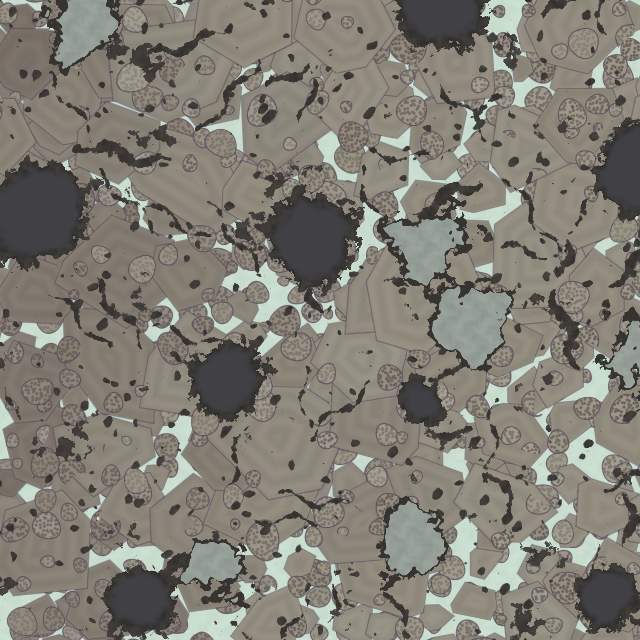
Reproduce this texture procedurally as a WebGL 2 fragment shader.

```glsl
#version 300 es
precision highp float;
// Polished mineral section: angular and speckled grains in a bright binder, with cracks and pores.

uniform vec2 u_resolution;
out vec4 fragColor;

const vec3 BINDER = vec3(0.79, 0.87, 0.81);
const vec3 BEIGE = vec3(0.565, 0.545, 0.49);
const vec3 BROWN = vec3(0.46, 0.42, 0.39);
const vec3 PALE = vec3(0.63, 0.625, 0.585);
const vec3 OUTLINE = vec3(0.34, 0.28, 0.35);
const vec3 CRACK = vec3(0.21, 0.20, 0.19);
const vec3 PORE = vec3(0.25, 0.25, 0.27);
const vec3 RESIN = vec3(0.58, 0.62, 0.59);

const float SOFTNESS = 0.0009;
const float OUTLINE_WIDTH = 0.0016;
const float LARGE_CELLS = 8.0;
const float MEDIUM_CELLS = 14.0;
const float ROUND_CELLS = 21.0;
const float CRACK_CELLS = 8.0;
const float PORE_CELLS = 3.6;
const float SPECKLE_CELLS = 170.0;
const float PIT_CELLS = 34.0;
const float TAU = 6.2831853;

vec4 hash4(vec2 p) {
    vec4 h = fract(p.xyxy * vec4(0.1031, 0.1030, 0.0973, 0.1099));
    h += dot(h, h.wzxy + 33.33);
    return fract((h.xxyz + h.yzzw) * h.zywx);
}

mat2 rotation(float a) {
    return mat2(cos(a), sin(a), -sin(a), cos(a));
}

// Layered, bent sines, roughly in -1..1
float waves(vec2 p) {
    float sum = 0.0, amp = 0.5;
    for (int i = 0; i < 5; i++) {
        sum += amp * sin(p.x + 1.7 * sin(p.y * 0.8 + sum));
        p = rotation(1.1) * p * 1.85 + 2.3;
        amp *= 0.6;
    }
    return sum;
}

// Distance to the nearest scattered point, with that point's random value
vec2 cellular(vec2 p) {
    vec2 best = vec2(9.0, 0.0);
    for (int k = 0; k < 9; k++) {
        vec2 id = floor(p) + vec2(k % 3 - 1, k / 3 - 1);
        vec4 h = hash4(id);
        float d = length(p - id - h.xy);
        if (d < best.x) best = vec2(d, h.z);
    }
    return best;
}

float cover(float d) {
    float s = max(SOFTNESS, 0.7 / u_resolution.y);
    return 1.0 - smoothstep(-s, s, d);
}

// Convex polygon cut by six jittered half planes
float polygon(vec2 q, float r, vec2 id) {
    float d = -9.0;
    for (int k = 0; k < 6; k++) {
        vec4 h = hash4(id + float(k) * vec2(7.3, 3.1));
        float a = (float(k) + 0.6 * (h.x - 0.5)) * TAU / 6.0 + id.x * 2.4 + id.y;
        d = max(d, dot(q, vec2(cos(a), sin(a))) - r * mix(0.68, 1.0, h.y));
    }
    return d;
}

// One layer of scattered grains; size holds the smallest and largest radius in cells
void paintGrains(inout vec3 col, vec2 p, float cells, float chance, vec2 size,
                 bool isRound, float seed, float shade, float speckle) {
    for (int k = 0; k < 9; k++) {
        vec2 id = floor(p * cells) + vec2(k % 3 - 1, k / 3 - 1);
        vec4 h = hash4(id + seed), g = hash4(id + seed + 57.0);
        if (h.w > chance) continue;
        vec2 q = rotation(g.x * TAU) * (p * cells - id - 0.5 - 0.7 * (h.xy - 0.5));
        q.x *= mix(0.8, 1.25, g.y);
        float r = mix(size.x, size.y, h.z);
        float ripple = 0.05 * sin(3.0 * atan(q.y, q.x) + g.z * TAU);
        float d = (isRound ? length(q) - r * (1.0 + ripple) : polygon(q, r, id + seed)) / cells;
        vec3 fill = mix(BEIGE, BROWN, clamp(shade + 0.5 * (g.z - 0.5), 0.0, 0.9));
        fill = mix(fill, PALE, (isRound ? 0.55 : 0.3) * g.w * g.w);
        if (isRound) fill = mix(fill * 1.07, BROWN * 0.82, speckle * mix(0.3, 0.85, g.z));
        else fill *= 1.0 + 0.03 * sin(d * 260.0 + g.w * TAU);
        col = mix(col, OUTLINE, cover(d) * (isRound ? 0.85 : 0.6));
        col = mix(col, fill, cover(d + OUTLINE_WIDTH));
    }
}

// Tapered, ragged streaks
float crackDistance(vec2 p, float rough) {
    float best = 9.0;
    for (int k = 0; k < 9; k++) {
        vec2 id = floor(p * CRACK_CELLS) + vec2(k % 3 - 1, k / 3 - 1);
        vec4 h = hash4(id + 211.0), g = hash4(id + 263.0);
        if (h.w > 0.6) continue;
        vec2 q = rotation(g.x * TAU) * (p * CRACK_CELLS - id - h.xy);
        float len = mix(0.15, 0.6, h.z);
        q.y += 0.07 * sin(q.x * 9.0 + g.y * TAU);
        float width = mix(0.02, 0.085, g.z * g.z) * (1.0 - 0.8 * q.x * q.x / (len * len));
        best = min(best, length(vec2(max(abs(q.x) - len, 0.0), q.y)) - width + 0.035 * rough);
    }
    return best / CRACK_CELLS;
}

// Irregular blobs
float blobDistance(vec2 p, float chance, vec2 size, float bend, float seed) {
    float best = 9.0;
    for (int k = 0; k < 9; k++) {
        vec2 id = floor(p * PORE_CELLS) + vec2(k % 3 - 1, k / 3 - 1);
        vec4 h = hash4(id + seed);
        if (h.w > chance) continue;
        vec2 q = p * PORE_CELLS - id - 0.2 - 0.6 * h.xy;
        best = min(best, length(q) - mix(size.x, size.y, h.z) + bend);
    }
    return best / PORE_CELLS;
}

void main() {
    vec2 p = gl_FragCoord.xy / min(u_resolution.x, u_resolution.y);
    float broad = waves(p * 9.0), ragged = waves(p * 38.0), rough = waves(p * 150.0);
    float shade = 0.6 - 0.85 * p.x + 0.12 * broad;
    float speckle = 1.0 - smoothstep(0.2, 0.6, cellular(p * SPECKLE_CELLS).x);

    // Grains over binder
    vec3 col = BINDER * (1.0 + 0.02 * rough);
    paintGrains(col, p, ROUND_CELLS, 0.85, vec2(0.18, 0.55), true, 11.0, shade, speckle);
    paintGrains(col, p, MEDIUM_CELLS, 0.8, vec2(0.3, 0.66), false, 37.0, shade, speckle);
    paintGrains(col, p, LARGE_CELLS, 0.85, vec2(0.4, 0.76), false, 83.0, shade, speckle);
    float cluster = 0.42 + 0.3 * broad;
    paintGrains(col, p, ROUND_CELLS, cluster, vec2(0.18, 0.55), true, 139.0, shade, speckle);

    // Pits, stains and cracks
    vec2 pit = cellular(p * PIT_CELLS + 0.3 * ragged);
    float dark = cover((pit.x - 0.24 * smoothstep(0.6, 1.0, pit.y)) / PIT_CELLS);
    float stain = waves(p * 21.0 + 4.0) + 0.35 * rough + 0.3 * broad;
    dark = max(dark, smoothstep(0.98, 1.08, stain + 0.2 * shade));
    dark = max(dark, cover(crackDistance(p, rough)));
    col = mix(col, CRACK * (1.0 + 0.2 * rough), dark * 0.93);

    // Resin patches with ragged black rims
    float resin = blobDistance(p, 0.22, vec2(0.12, 0.22), 0.11 * ragged, 307.0);
    col = mix(col, CRACK, cover(resin - 0.007 - 0.009 * rough));
    col = mix(col, RESIN * (1.0 + 0.05 * rough), cover(resin + 0.003));

    // Deep pores, smooth inside
    float pore = blobDistance(p, 0.36, vec2(0.12, 0.29), 0.07 * broad + 0.035 * ragged, 401.0);
    col = mix(col, CRACK * (1.0 + 0.25 * rough), cover(pore - 0.006 - 0.012 * rough));
    col = mix(col, PORE, 1.0 - smoothstep(-0.016, 0.0, pore));

    fragColor = vec4(col, 1.0);
}
```
